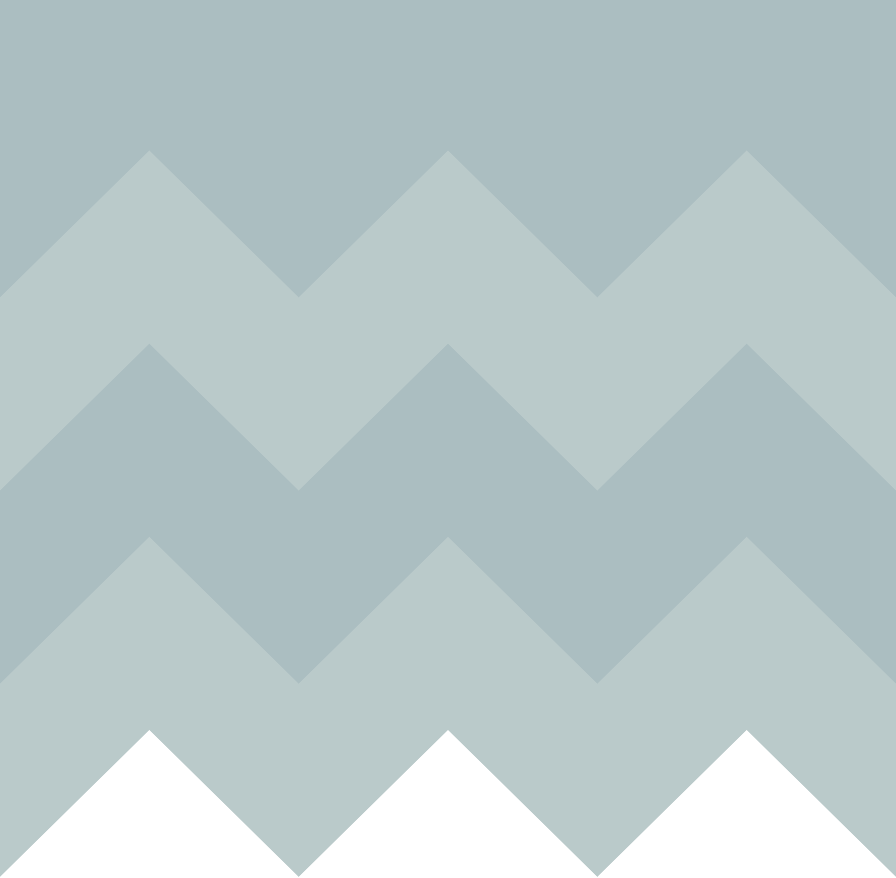
Reproduce this pattern procedurally as a Shadertoy shader.

```glsl
// Stacked zigzag bands in two muted blue-greens above a white zigzag base

// Triangle wave: 0 at whole numbers, 1 halfway between them
float triangleWave(float x) {
    return 1.0 - abs(2.0 * fract(x) - 1.0);
}

void mainImage(out vec4 fragColor, in vec2 fragCoord) {
    vec2 uv = fragCoord / iResolution.xy;
    vec3 slate = vec3(0.671, 0.745, 0.757);
    vec3 mist = vec3(0.731, 0.792, 0.794);

    // Height above the lowest zigzag, with three peaks across
    float height = uv.y - 0.0013 - 0.1673 * triangleWave(3.0 * uv.x);

    // Half the edge blend, widened for the diagonal slope
    float blur = 0.7 / iResolution.y;

    // Each zigzag edge starts the next band, alternating colours upward
    vec3 color = vec3(1.0);
    for (int i = 0; i < 4; i++) {
        float edge = 0.22 * float(i);
        vec3 band = i % 2 == 0 ? mist : slate;
        color = mix(color, band, smoothstep(-blur, blur, height - edge));
    }

    fragColor = vec4(color, 1.0);
}
```
